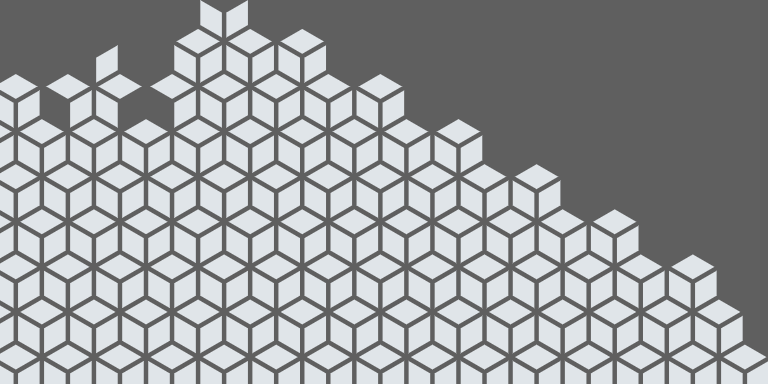
Give the GLSL for this background, as a WebGL 2 fragment shader.

```glsl
#version 300 es
precision highp float;
// Pale tumbling-block cubes stacked in a staircase on a dark grey ground.
uniform vec2 u_resolution;
out vec4 fragColor;

const float ROOT3 = 1.7320508;

// Centre of the nearest hexagon; hexagons are 2 wide, rows are ROOT3 apart.
vec2 hexCentre(vec2 p) {
    vec2 period = vec2(2.0, 2.0 * ROOT3);
    vec2 a = round(p / period) * period;
    vec2 b = (floor(p / period) + 0.5) * period;
    return distance(p, a) < distance(p, b) ? a : b;
}

// Which faces exist: face is -1 left, 0 top, 1 right; rows count downwards.
bool faceExists(int column, int row, int face) {
    // Lone pieces above the stack
    if (row < -2) return false;
    if (row == -2) return column == 8 && face != 0;
    if (row == -1) return (column >= 7 && column <= 11) || (column == 3 && face == 1);
    // Broken row along the top left
    if (row == 0 && face != 0) {
        if ((column == 2 || column == 6) && face == -1) return false;
        if (column == 4 && face == 1) return false;
    }
    // Staircase edge, steeper near the foot
    return column <= min(14 + 3 * row, 22 + row);
}

// Distance from inside the rhombic face to its border, after turning it upright.
float faceDepth(vec2 v, int face) {
    float angle = -float(face) * 2.0943951;
    float c = cos(angle), s = sin(angle);
    v = mat2(c, s, -s, c) * v;
    return 0.5 * (1.0 - abs(v.x) - ROOT3 * abs(v.y + 1.0 / ROOT3));
}

void main() {
    // Half a cube width is the unit; y points down from the top edge.
    float scale = 14.747;
    vec2 p = vec2(gl_FragCoord.x, u_resolution.y - gl_FragCoord.y) / u_resolution.y;
    p = p * scale - vec2(0.607, 3.898);

    vec2 centre = hexCentre(p);
    vec2 v = p - centre;
    int column = int(round(centre.x));
    int row = int(round(centre.y / ROOT3));
    int face = v.y < -abs(v.x) / ROOT3 ? 0 : (v.x < 0.0 ? -1 : 1);

    // Inset each face to leave the grey joints, with a soft one-pixel edge.
    float pixel = scale / u_resolution.y;
    float cover = clamp((faceDepth(v, face) - 0.086) / pixel + 0.5, 0.0, 1.0);
    if (!faceExists(column, row, face)) cover = 0.0;

    vec3 ground = vec3(0.373);
    vec3 paleFace = vec3(0.878, 0.898, 0.914);
    fragColor = vec4(mix(ground, paleFace, cover), 1.0);
}
```
